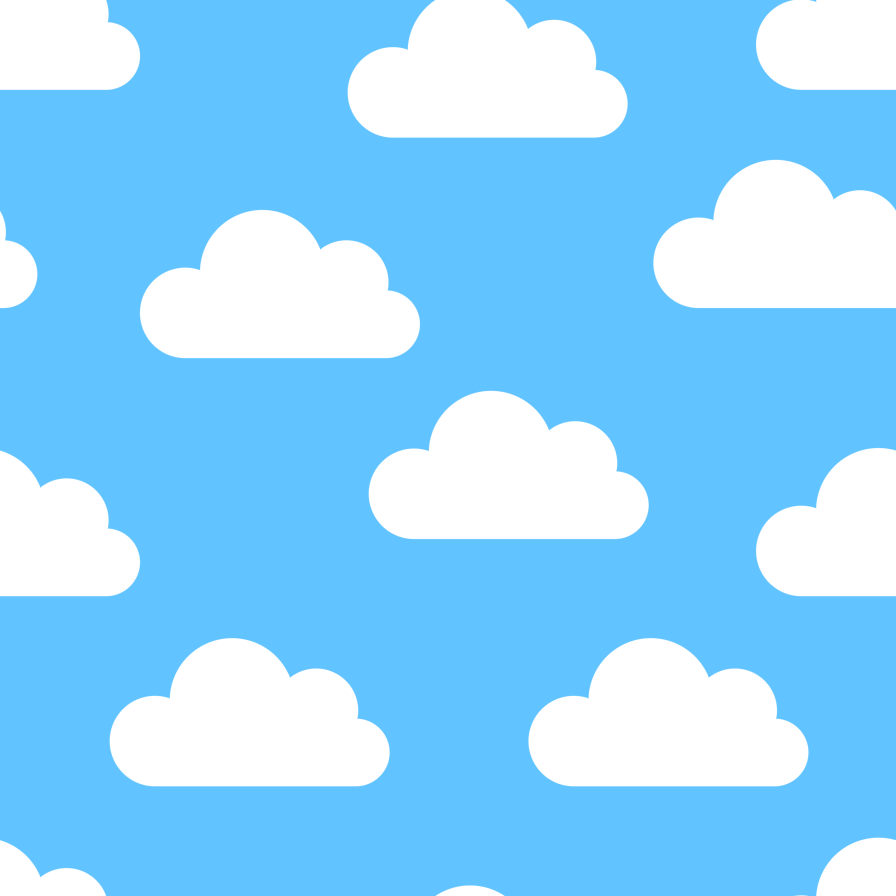
Give the GLSL for this pattern, as a Shadertoy shader.

```glsl
// Seamless sky tile: eight flat white clouds scattered on bright blue.

const vec3 SKY_BLUE = vec3(0.38, 0.765, 1.0);
const vec3 CLOUD_WHITE = vec3(1.0);
const vec2 CLOUD_SIZE = vec2(0.3125, 0.1654);
const int CLOUD_COUNT = 8;

// Lower left corner of each cloud, in tile units
const vec2 CLOUD_CORNERS[CLOUD_COUNT] = vec2[](
    vec2(0.388, 0.8464), vec2(0.8438, 0.8997),
    vec2(0.1562, 0.6003), vec2(0.7292, 0.6562),
    vec2(0.4115, 0.3984), vec2(0.8438, 0.3346),
    vec2(0.1224, 0.1224), vec2(0.5898, 0.1224)
);

float circleDistance(vec2 p, vec2 center, float radius) {
    return length(p - center) - radius;
}

float boxDistance(vec2 p, vec2 low, vec2 high) {
    vec2 q = abs(p - 0.5 * (low + high)) - 0.5 * (high - low);
    return length(max(q, 0.0)) + min(max(q.x, q.y), 0.0);
}

// Four puffs over a flat base; p is measured from the lower left corner
float cloudDistance(vec2 p) {
    float leftPuff = circleDistance(p, vec2(0.0505), 0.0505);
    float crown = circleDistance(p, vec2(0.1366, 0.0958), 0.0696);
    float rightPuff = circleDistance(p, vec2(0.2305, 0.0846), 0.0469);
    float tail = circleDistance(p, vec2(0.2747, 0.0378), 0.0378);
    float base = boxDistance(p, vec2(0.0505, 0.0), vec2(0.2747, 0.0755));
    return min(min(min(leftPuff, crown), min(rightPuff, tail)), base);
}

// Offset from a corner, wrapped to the copy of the cloud nearest to uv
vec2 wrappedOffset(vec2 uv, vec2 corner, vec2 size) {
    vec2 middle = 0.5 * size;
    return fract(uv - corner - middle + 0.5) - 0.5 + middle;
}

float skyDistance(vec2 uv) {
    float nearest = 1.0;
    for (int i = 0; i < CLOUD_COUNT; i++) {
        vec2 p = wrappedOffset(uv, CLOUD_CORNERS[i], CLOUD_SIZE);
        nearest = min(nearest, cloudDistance(p));
    }
    return nearest;
}

void mainImage(out vec4 fragColor, in vec2 fragCoord) {
    vec2 uv = fragCoord / iResolution.xy;

    // Soften the outline over about one pixel
    float edge = 0.75 / min(iResolution.x, iResolution.y);
    float cover = 1.0 - smoothstep(-edge, edge, skyDistance(uv));

    fragColor = vec4(mix(SKY_BLUE, CLOUD_WHITE, cover), 1.0);
}
```
